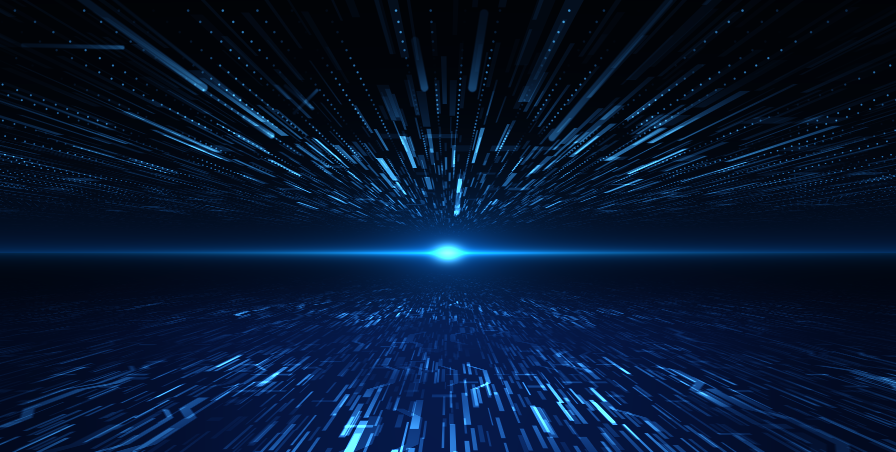
Write a WebGL 1 fragment shader that draws this background.

```glsl
precision highp float;
uniform vec2 u_resolution;

float hash(vec2 p) {
  return fract(sin(dot(p, vec2(12.99, 78.23))) * 4375.85);
}

// Randomly sized dashes, one per cell, filtered by the pixel footprint
float dashes(vec2 q, vec2 footprint, float density) {
  float lane = floor(q.x);
  q.y += 9.0 * hash(vec2(lane, 3.0));
  vec2 id = vec2(lane, floor(q.y));
  float rnd = hash(id + 0.5);
  vec2 halfSize = vec2(mix(0.1, 0.35, hash(id + 7.3)), mix(0.15, 0.48, rnd));
  vec2 cover = clamp((halfSize - abs(fract(q) - 0.5)) / footprint + 0.5, 0.0, 1.0);
  cover *= min(vec2(1.0), 2.0 * halfSize / footprint);
  return cover.x * cover.y * step(1.0 - density, hash(id + 2.7)) * mix(0.25, 1.0, rnd * rnd);
}

// Straight light bar that brightens toward its end b
float beam(vec2 p, vec2 a, vec2 b, float width) {
  vec2 ab = b - a;
  float t = clamp(dot(p - a, ab) / dot(ab, ab), 0.0, 1.0);
  float dist = length(p - a - ab * t);
  return smoothstep(width + 0.003, width - 0.002, dist) * mix(0.25, 1.0, t * t);
}

// Rows of round dots running to the vanishing point
float dotRows(vec2 q, float d, float pixel) {
  vec2 s = q * vec2(7.0, 11.0);
  vec2 id = floor(s);
  vec2 offset = (fract(s) - 0.5) / vec2(7.0, 11.0);
  vec2 onScreen = vec2(offset.x * d - q.x * offset.y * d * d, offset.y * d * d);
  float radius = 0.0012 + 0.003 * d;
  float spot = smoothstep(radius + pixel * 0.7, radius - pixel * 0.7, length(onScreen));
  float patches = 0.5 + 0.5 * sin(id.x * 1.3 + sin(id.y * 0.24) * 2.0);
  return spot * patches * step(0.35, hash(vec2(id.x, 5.0)));
}

vec3 lightColor(float v) {
  return vec3(0.08, 0.42, 0.85) * v + vec3(0.3, 0.42, 0.2) * v * v;
}

vec3 ceilingLight(vec2 p, vec2 q, float d, vec2 footprint, float pixel) {
  float v = 0.0;
  for (int i = 0; i < 3; i++) {
    float k = float(i);
    vec2 cells = vec2(9.0 + 7.0 * k, 0.65 + 0.3 * k);
    v += dashes(q * cells + 31.0 * k, footprint * cells, 0.36) * (0.85 - 0.12 * k);
  }
  vec2 crossCells = vec2(2.2, 2.5);
  v += 0.35 * dashes(q.yx * crossCells, footprint.yx * crossCells, 0.14);
  v *= smoothstep(0.025, 0.12, d) * mix(1.0, 0.16, smoothstep(0.19, 0.42, d));
  v *= mix(1.0, 0.55, smoothstep(0.3, 1.0, abs(p.x)));
  v += 0.65 * dotRows(q, d, pixel) * smoothstep(0.07, 0.2, d);

  // Large foreground bars
  v += 0.5 * beam(p, vec2(-0.82, 0.57), vec2(-0.54, 0.366), 0.008);
  v += 0.3 * beam(p, vec2(-0.75, 0.57), vec2(-0.46, 0.34), 0.003);
  v += 0.4 * beam(p, vec2(0.08, 0.53), vec2(0.054, 0.366), 0.009);
  v += 0.4 * beam(p, vec2(-0.073, 0.47), vec2(-0.052, 0.366), 0.008);
  v += 0.45 * beam(p, vec2(0.49, 0.56), vec2(0.23, 0.255), 0.007);
  v += 0.7 * beam(p, vec2(-0.45, 0.3), vec2(-0.39, 0.26), 0.006);
  v += 0.8 * beam(p, vec2(0.026, 0.17), vec2(0.02, 0.09), 0.005);
  v += 0.4 * beam(p, vec2(-0.94, 0.46), vec2(-0.72, 0.455), 0.004);
  v += 0.35 * beam(p, vec2(-0.36, 0.37), vec2(-0.3, 0.32), 0.003);
  v += 0.35 * beam(p, vec2(-0.34, 0.31), vec2(-0.29, 0.36), 0.003);
  return lightColor(min(v, 1.0));
}

vec3 floorLight(vec2 p, vec2 q, float d, vec2 footprint) {
  float v = 0.0;
  for (int i = 0; i < 3; i++) {
    float k = float(i);
    vec2 cells = vec2(13.0 + 6.0 * k, 1.5 + 0.6 * k);
    v += dashes(q * cells + 17.0 * k, footprint * cells, 0.36);
  }
  // Circuit traces: lanes with diagonal jogs and lateral connectors
  float jog = 0.13 * clamp(abs(fract(q.y * 0.9 + 0.2) - 0.5) * 7.0 - 1.2, 0.0, 1.0);
  vec2 traceCells = vec2(8.0, 0.8);
  v += 0.9 * dashes((q + vec2(jog, 0.0)) * traceCells, footprint * traceCells * 1.3, 0.3);
  vec2 linkCells = vec2(9.0, 5.0);
  v += 0.7 * dashes(q.yx * linkCells, footprint.yx * linkCells, 0.13);

  float clusters = 0.6 + 0.4 * sin(q.x * 3.1 + sin(q.y * 1.7)) * sin(q.y * 2.3 + q.x);
  float rows = 0.25 + 0.65 * exp(-pow((d - 0.13) / 0.03, 2.0)) + 0.75 * smoothstep(0.17, 0.3, d);
  v *= clusters * rows * smoothstep(0.015, 0.07, d);
  v *= mix(1.0, 0.6, smoothstep(0.35, 1.0, abs(p.x)));
  return lightColor(min(v, 1.1));
}

void main() {
  float pixel = 1.0 / u_resolution.y;
  vec2 p = (gl_FragCoord.xy - vec2(0.5, 0.44) * u_resolution) * pixel;
  float d = max(abs(p.y), 0.004);

  // Perspective plane coordinates: lateral position and depth
  vec2 q = vec2(p.x, 1.0) / d;
  vec2 footprint = vec2(length(vec2(1.0, q.x)), 1.0 / d) * pixel / d;

  vec3 color;
  if (p.y > 0.0) {
    color = vec3(0.004, 0.008, 0.02) + vec3(0.008, 0.065, 0.16) * exp(-d * 6.5);
    color += ceilingLight(p, q, d, footprint, pixel);
  } else {
    color = mix(vec3(0.006, 0.03, 0.09), vec3(0.012, 0.055, 0.18), smoothstep(0.03, 0.2, d));
    color += vec3(0.01, 0.04, 0.1) * exp(-p.x * p.x * 4.0) * smoothstep(0.0, 0.2, d);
    color *= mix(1.0, 0.65, smoothstep(0.4, 1.0, abs(p.x)));
    color += floorLight(p, q, d, footprint);
  }

  // Horizon band, bright line and central flare
  float side = abs(p.x);
  float r = length(p * vec2(0.65, 1.0));
  color += vec3(0.0, 0.22, 0.42) * exp(-abs(p.y) * 55.0) * mix(0.35, 1.0, exp(-side * 2.0));
  color += vec3(0.1, 0.65, 0.85) * exp(-abs(p.y) * 190.0) * exp(-side * 3.2);
  color += vec3(0.02, 0.25, 0.5) * exp(-r * 13.0);
  color += vec3(0.5, 0.9, 0.9) * exp(-r * r * 2800.0);
  gl_FragColor = vec4(min(color, 1.0), 1.0);
}
```
